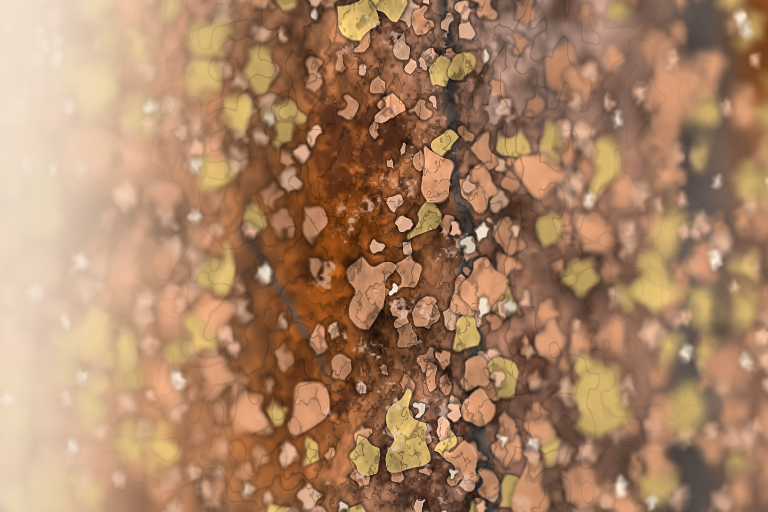
This texture is drawn by a WebGL 2 fragment shader. Its source:

```glsl
#version 300 es
precision highp float;
uniform vec2 u_resolution;
out vec4 fragColor;

const vec3 AMBER = vec3(0.50, 0.25, 0.07);
const vec3 UMBER = vec3(0.24, 0.12, 0.08);
const vec3 SLATE = vec3(0.29, 0.27, 0.26);
const vec3 GOLD = vec3(0.81, 0.68, 0.40);
const vec3 COPPER = vec3(0.82, 0.58, 0.43);
const vec3 CREAM = vec3(0.92, 0.86, 0.79);

float hash(vec2 p) {
  vec3 q = fract(vec3(p.xyx) * 0.1031);
  q += dot(q, q.yzx + 33.33);
  return fract((q.x + q.y) * q.z);
}

float noise(vec2 p) {
  vec2 i = floor(p), f = fract(p);
  f = f * f * (3.0 - 2.0 * f);
  return mix(mix(hash(i), hash(i + vec2(1, 0)), f.x),
             mix(hash(i + vec2(0, 1)), hash(i + vec2(1, 1)), f.x), f.y);
}

// Signed layered noise whose fine octaves vanish as blur grows.
float grain(vec2 p, float blur) {
  float sum = 0.0, freq = 11.0, amp = 0.55;
  for (int i = 0; i < 5; i++) {
    float k = freq * blur;
    sum += amp * exp(-2.0 * k * k) * (noise(p * freq + float(i) * 17.3) * 2.0 - 1.0);
    freq *= 2.0;
    amp *= 0.88;
  }
  return sum;
}

float blob(vec2 p, vec2 center, vec2 radius) {
  vec2 q = (p - center) / radius;
  return exp(-dot(q, q));
}

float amberArea(vec2 p) {
  float heart = blob(p, vec2(0.67, 0.56), vec2(0.19, 0.33));
  float foot = blob(p, vec2(0.56, 0.16), vec2(0.13, 0.22));
  float corner = blob(p, vec2(1.49, 0.92), vec2(0.10, 0.22));
  return clamp(heart + 0.6 * foot + corner, 0.0, 1.0);
}

float bareArea(vec2 p) {
  return blob(p, vec2(1.06, 0.93), vec2(0.20, 0.19));
}

float streak(float offset, float width, float blur) {
  return 1.0 - smoothstep(width - blur, width + blur + 0.006, abs(offset));
}

// Scattered ragged flakes, with soft rims out of focus.
vec3 flakes(vec3 col, vec2 p, float size, float amount, float blur, float seed,
            vec3 tintA, vec3 tintB, float relief) {
  float soft = min(blur, size * 0.36);
  float sharp = exp(-blur * 65.0);
  vec2 wobble = vec2(noise(p * 2.6 / size + seed), noise(p * 2.6 / size + seed + 40.0)) - 0.5;
  vec2 g = (p + wobble * size * mix(0.30, 0.50, sharp)) / size;
  vec2 home = floor(g);
  for (int j = -1; j <= 1; j++) {
    for (int i = -1; i <= 1; i++) {
      vec2 id = home + vec2(i, j);
      vec2 key = id + seed;
      vec2 center = id + 0.2 + 0.6 * vec2(hash(key + 3.1), hash(key + 7.7));
      vec2 place = center * size;
      float chance = amount * (1.0 - 0.62 * amberArea(place)) * (1.0 - 0.8 * bareArea(place));
      if (hash(key + 11.3) > chance) continue;
      float turn = hash(key + 19.9) * 6.2832;
      vec2 q = (g - center) * vec2(1.18, 0.88);
      float facet = 0.0;
      for (int k = 0; k < 5; k++) {
        float a = turn + float(k) * 1.2566;
        facet = max(facet, dot(q, vec2(cos(a), sin(a))));
      }
      float radius = mix(0.23, 0.46, hash(key + 23.7));
      float d = (mix(length(q), facet, 0.25 + 0.55 * sharp) - radius) * size;
      float cover = 1.0 - smoothstep(-soft, soft, d);
      float shadow = 1.0 - smoothstep(0.0, 0.008 + soft, d);
      vec3 tint = mix(tintA, tintB, step(0.57, hash(key + 31.1)));
      tint *= 0.92 + 0.18 * hash(key + 37.0) + relief;
      tint += 0.10 * sharp * smoothstep(-0.006, 0.0, d);
      col *= 1.0 - 0.45 * sharp * shadow;
      col = mix(col, tint, cover * 0.94);
    }
  }
  return col;
}

void main() {
  vec2 p = gl_FragCoord.xy / u_resolution.y;
  float away = abs(p.x - 0.79);
  float blur = max(0.0015 + 0.037 * smoothstep(0.02, 0.85, away), 0.7 / u_resolution.y);
  float focus = exp(-blur * 90.0);
  float rough = grain(p * vec2(1.1, 0.8), blur);
  float pores = grain(p + 5.7, blur);

  // Lacquered ground
  float amber = amberArea(p + 0.04 * rough);
  vec3 ground = mix(vec3(0.69, 0.48, 0.34), vec3(0.50, 0.36, 0.29), smoothstep(0.35, 0.85, p.x));
  ground = mix(ground, vec3(0.70, 0.56, 0.50), bareArea(p));
  ground = mix(ground, AMBER, amber);
  vec3 col = ground * (1.0 + 0.55 * rough);
  col = mix(col, UMBER, 0.75 * smoothstep(0.10, 0.75, pores) * (0.35 + 0.65 * focus));

  // Dark seams
  float sway = 0.018 * (noise(p * vec2(2.0, 9.0)) - 0.5) + 0.009 * rough;
  float seam = streak(p.x - 0.955 + 0.09 * p.y + sway, mix(0.017, 0.005, p.y), blur);
  float band = streak(p.x - 1.35 - 0.03 * p.y + sway, 0.055, blur + 0.025);
  float slant = streak((p.x - 0.47) + 0.62 * (p.y - 0.55) + sway, 0.006, blur);
  slant *= smoothstep(0.22, 0.30, p.y) * (1.0 - smoothstep(0.50, 0.60, p.y));
  col = mix(col, SLATE * (1.0 + 0.4 * rough), max(0.85 * seam, max(0.88 * band, 0.7 * slant)));

  // Leaf flakes, from fine to broad
  float relief = 0.22 * rough * (0.4 + 0.6 * focus);
  vec3 blush = vec3(0.87, 0.68, 0.56);
  col = flakes(col, p, 0.045, 0.52, blur, 13.0, COPPER * 0.92, blush, relief);
  col = flakes(col, p, 0.074, 0.62, blur, 57.0, COPPER, GOLD, relief);
  col = flakes(col, p, 0.125, 0.40, blur, 91.0, COPPER, GOLD, relief);

  // Creases and wet glints
  float crease = 1.0 - smoothstep(0.0, 0.10, abs(noise(p * vec2(42.0, 30.0) + rough) - 0.5));
  col *= 1.0 - 0.38 * crease * focus;
  float glint = smoothstep(0.52, 1.0, grain(p * 1.4 + 9.0, blur));
  col = mix(col, vec3(0.94, 0.80, 0.74), 0.75 * glint * focus);
  col = flakes(col, p, 0.030, 0.07, blur, 131.0, blush, CREAM, 0.0);

  // Pale haze along the left side
  float reach = 0.34 + 0.20 * p.y + 0.05 * (noise(p * 4.0) - 0.5);
  float haze = 1.0 - smoothstep(0.0, reach, p.x);
  haze *= 0.72 + 0.25 * p.y;
  col = mix(col, CREAM, haze);
  col += 0.035 * smoothstep(0.1, 0.6, away);
  fragColor = vec4(clamp(col, 0.0, 1.0), 1.0);
}
```
